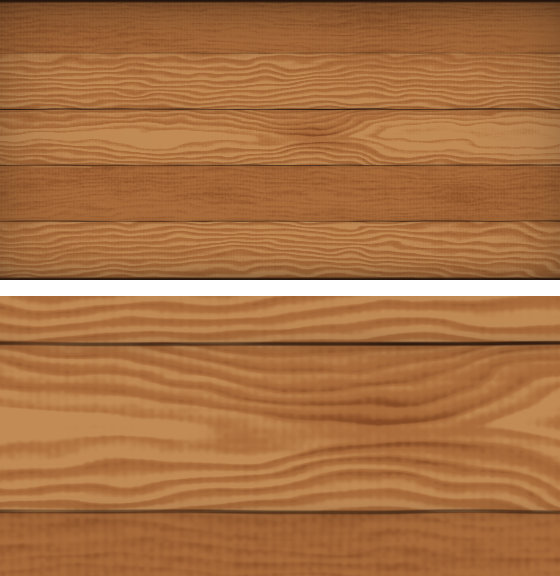
Top: the whole. Bottom: its middle third, enlarged.
This texture is drawn by a WebGL 1 fragment shader. Its source:

```glsl
precision highp float;
// Five horizontal wooden boards, alternately plain and strongly figured.
// Growth rings are contours of a noise-warped height field; seams, fine
// fibres, stains and a dark worn border are layered over them.

uniform vec2 u_resolution;

#define BOARDS 5.0
#define SEAM_SHIFT 0.01
#define RINGS 10.0
#define SEAM_WIDTH 0.0024
#define FIBRE_AMOUNT 0.22
#define WEAVE_AMOUNT 0.025
#define KNOT_X 1.12
#define LIGHT_WOOD vec3(0.76, 0.545, 0.335)
#define BASE_WOOD vec3(0.67, 0.425, 0.23)
#define DARK_WOOD vec3(0.53, 0.295, 0.145)
#define SEAM_COLOR vec3(0.17, 0.09, 0.05)

float hash(vec2 p) {
  return fract(sin(dot(p, vec2(127.1, 311.7))) * 43758.545);
}

float noise(vec2 p) {
  vec2 i = floor(p), f = fract(p);
  f = f * f * (3.0 - 2.0 * f);
  return mix(mix(hash(i), hash(i + vec2(1.0, 0.0)), f.x),
             mix(hash(i + vec2(0.0, 1.0)), hash(i + 1.0), f.x), f.y);
}

float fbm(vec2 p) {
  float sum = 0.0, amp = 0.5;
  for (int k = 0; k < 4; k++) {
    sum += amp * noise(p);
    p = p * 2.03 + 17.3;
    amp *= 0.5;
  }
  return sum / 0.9375;
}

// Height field of one board: across runs 0..1 from its top edge.
float ringHeight(float x, float across, float board) {
  vec2 seed = vec2(board * 13.7, board * 5.3);
  float warp = (fbm(vec2(x * 2.6, across * 1.6) + seed) - 0.5) * 0.42;
  warp += (noise(vec2(x * 13.0, across * 5.0) + seed) - 0.5) * 0.075;
  float height = across + warp;
  if (board > 1.5 && board < 2.5) {
    // Pointed arches: a broad tongue right of the knot, a slimmer one left.
    float d = x - KNOT_X;
    float tongue = 0.23 * smoothstep(0.0, 0.35, d)
                 + 0.11 * smoothstep(0.0, 0.35, -d);
    float c = height - 0.5;
    height = sqrt(c * c + 0.003) - tongue;
  } else {
    // Rings sweep into a bow toward the right end.
    float bow = smoothstep(1.2, 2.1, x);
    height += bow * 0.4 * (board > 3.0 ? -across : across * (1.0 - across));
  }
  return height;
}

// Slow pale rise, then a quick dark late-wood line.
float ringProfile(float t) {
  float r = fract(t);
  return smoothstep(0.0, 0.65, r) * (1.0 - smoothstep(0.7, 1.0, r));
}

float seamStrength(float seam) {
  return seam < 1.5 ? 0.28 : (seam < 2.5 ? 0.95 : 0.65);
}

void main() {
  vec2 p = gl_FragCoord.xy / u_resolution.y;
  float aspect = u_resolution.x / u_resolution.y;
  float row = (1.0 - p.y + SEAM_SHIFT) * BOARDS;
  float board = min(floor(row), BOARDS - 1.0);
  float across = row - board;
  vec2 seed = vec2(board * 7.1, board * 3.9);
  float figured = step(0.5, mod(board, 3.0));

  // Growth rings, fading in and out along each board
  float height = ringHeight(p.x, across, board);
  float rings = ringProfile(height * RINGS) - 0.45;
  float patches = fbm(vec2(p.x * 2.2, across * 2.5) + seed);
  float contrast = mix(0.12, 0.52, figured) * mix(0.5, 1.4, patches);
  float tone = mix(0.36, 0.60, figured) + rings * contrast;

  // Pale heartwood inside the arches, darkened around the knot
  float heartBoard = step(1.5, board) * step(board, 2.5);
  tone += heartBoard * 0.3 * (1.0 - smoothstep(-0.02, 0.12, height));
  vec2 knot = vec2((p.x - KNOT_X) * 9.0, (across - 0.5) * 4.5);
  tone -= heartBoard * 0.35 * exp(-dot(knot, knot));

  // Stains, long fibres, pores and a faint vertical weave
  tone += (patches - 0.5) * 0.3;
  float fibres = noise(vec2(p.x * 9.0, p.y * 190.0)) * 0.6
               + noise(vec2(p.x * 45.0, p.y * 160.0) + 31.0) * 0.4;
  tone += (fibres - 0.5) * FIBRE_AMOUNT;
  tone += (noise(p * 170.0) - 0.5) * 0.10;
  tone += sin(p.x * 560.0 + 2.0 * noise(p * 20.0)) * WEAVE_AMOUNT;

  vec3 color = mix(DARK_WOOD, BASE_WOOD, smoothstep(0.0, 0.5, tone));
  color = mix(color, LIGHT_WOOD, smoothstep(0.5, 1.0, tone));

  // Uneven seams, a soft shade beside them and pale chips below the third
  float seam = clamp(floor(row + 0.5), 1.0, BOARDS - 1.0);
  float offset = (row - seam) / BOARDS + (noise(vec2(p.x * 9.0, seam)) - 0.5) * 0.002;
  float wear = mix(0.55, 1.0, noise(vec2(p.x * 14.0, seam * 9.0)));
  float strength = seamStrength(seam) * wear;
  float chip = smoothstep(0.68, 0.78, noise(vec2(p.x * 7.0, 4.0)))
             * step(2.5, seam) * step(seam, 3.5);
  color = mix(color, LIGHT_WOOD, 0.6 * chip * (1.0 - smoothstep(0.001, 0.004, abs(offset - 0.006))));
  color *= 1.0 - 0.18 * strength * exp(-abs(offset) * 110.0);
  color = mix(color, SEAM_COLOR, strength * (1.0 - smoothstep(SEAM_WIDTH * 0.3, SEAM_WIDTH * 1.5, abs(offset))));

  // Darkened border, deepest along the top and bottom edges
  float top = 1.0 - p.y;
  float side = min(p.x, aspect - p.x);
  color *= 1.0 - 0.32 * exp(-top * 13.0) - 0.30 * exp(-p.y * 24.0);
  color *= 1.0 - 0.14 * exp(-side * 9.0);
  float rim = 1.0 - smoothstep(0.003, 0.013, min(top, p.y));
  color = mix(color, SEAM_COLOR * 0.7, rim * 0.9);

  gl_FragColor = vec4(color, 1.0);
}
```
